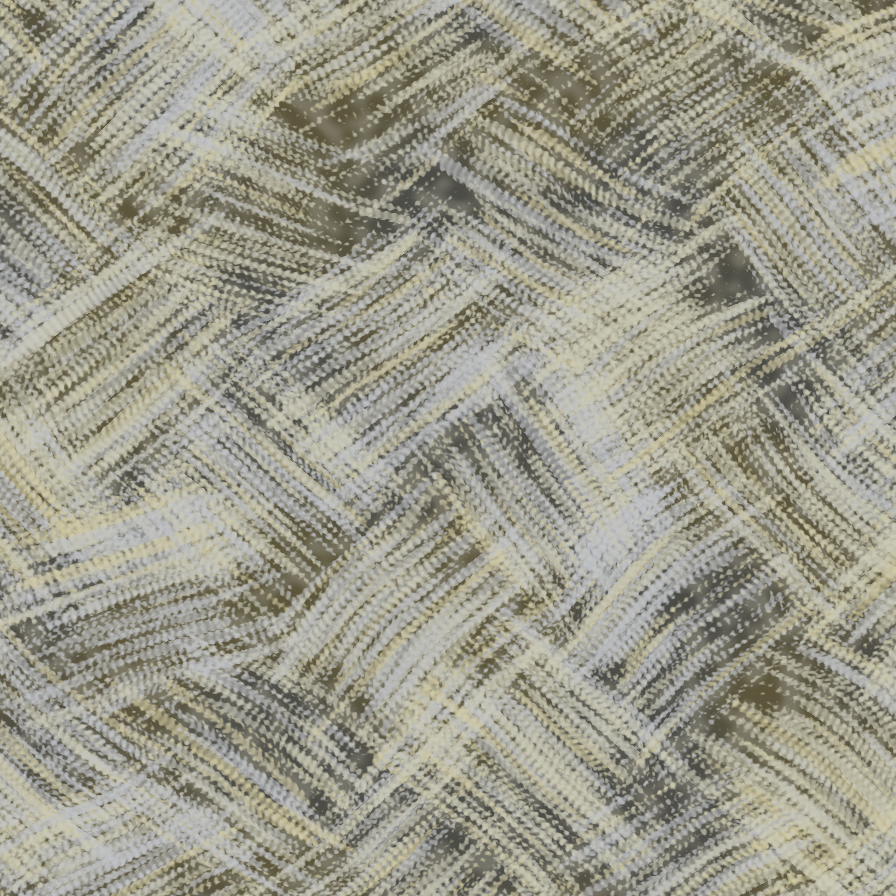
Give the GLSL for this texture, as a three.js fragment shader.

```glsl
// Dry-brush basket weave: patches of ribbed pale strokes crossing on a dark olive ground.
varying vec2 vUv;

#define CELL 0.215        // size of one woven patch
#define LANE 0.0150       // mean width of one stroke
#define RIB 0.0088        // spacing of the ribs along a stroke
#define SLOPE 0.63        // stroke angle either side of horizontal
#define LAYERS 3          // coats of paint
#define OPACITY 0.60      // strength of one coat
#define LOAD 0.26         // amount of paint on the brush
#define RIB_DEPTH 0.24    // how far ribs break up the paint
#define GRAIN 0.75        // raggedness of the paint
#define SOFTNESS 0.32     // how gently paint thins out
#define BROAD 0.65        // thick and thin areas of the whole sheet

const vec3 OLIVE = vec3(0.36, 0.335, 0.235);
const vec3 CHARCOAL = vec3(0.30, 0.30, 0.28);
const vec3 WASH = vec3(0.56, 0.55, 0.49);
const vec3 CREAM = vec3(0.79, 0.785, 0.705);
const vec3 BLUE_GREY = vec3(0.745, 0.755, 0.77);
const vec3 YELLOW = vec3(0.82, 0.785, 0.61);

float hash(vec2 p) {
  vec3 q = fract(vec3(p.xyx) * 0.1031);
  q += dot(q, q.yzx + 33.33);
  return fract((q.x + q.y) * q.z);
}

vec2 gradient(vec2 cell) {
  float a = 6.2832 * hash(cell);
  return vec2(cos(a), sin(a));
}

// Gradient noise, about -0.7 to 0.7
float gnoise(vec2 p) {
  vec2 i = floor(p), f = p - i;
  vec2 w = f * f * f * (f * (f * 6.0 - 15.0) + 10.0);
  vec2 e = vec2(1.0, 0.0);
  float low = mix(dot(gradient(i), f), dot(gradient(i + e), f - e), w.x);
  float high = mix(dot(gradient(i + e.yx), f - e.yx), dot(gradient(i + 1.0), f - 1.0), w.x);
  return mix(low, high, w.y);
}

mat2 rotation(float a) {
  float c = cos(a), s = sin(a);
  return mat2(c, s, -s, c);
}

// Paint one coat of one patch over the colour; d is measured from the patch centre
vec3 paintPatch(vec3 under, vec2 d, vec2 id, float layer, float thickness) {
  float seed = 97.0 * hash(id + 19.7 * layer);
  float side = mod(id.x + id.y, 2.0) < 0.5 ? 1.0 : -1.0;
  float angle = side * SLOPE + 0.5 * (hash(id + 5.3) - 0.5) + 0.28 * (hash(id + seed) - 0.5);
  vec2 q = d * rotation(angle);
  q.y += 0.8 * (hash(id + 8.1) - 0.5) * q.x * q.x;

  // Stroke lanes, with their own length and load
  float across = q.y / (LANE * mix(0.65, 1.3, hash(id + seed + 3.0))) + seed;
  float lane = floor(across);
  vec2 key = vec2(lane, seed);
  float along = abs(q.x + 0.05 * (hash(key + 3.1) - 0.5));
  float reach = CELL * mix(0.4, 0.85, hash(key + 7.7));
  float core = 1.0 - abs(2.0 * fract(across) - 1.0);
  float load = thickness + 0.95 * (hash(key) - 0.5) + 0.35 * (hash(id + seed + 6.0) - 0.5);
  load += 0.8 * gnoise(vec2(q.x * 10.0, lane * 3.73 + seed));

  // Repeated bristle marks and ragged grain
  float phase = q.x / RIB + 0.6 * gnoise(vec2(across * 1.7, seed + 0.37)) + hash(key + 9.2);
  float rib = cos(6.2832 * phase);
  float grain = gnoise(q * vec2(130.0, 210.0) + seed);
  float paint = core + load + RIB_DEPTH * rib + GRAIN * grain - 0.8;
  paint -= 1.6 * smoothstep(reach - 0.05, reach + 0.025, along);
  paint -= 1.6 * smoothstep(0.45, 0.74, abs(q.y) / CELL);
  float cover = smoothstep(0.06 - SOFTNESS, 0.06 + SOFTNESS, paint);

  // Stroke colour drifts with the patch
  float tone = 0.6 * hash(key + 1.9) + 0.4 * hash(id + 2.6) + 0.3 * gnoise(d * 9.0 + seed);
  vec3 ink = mix(CREAM, BLUE_GREY, smoothstep(0.42, 0.7, tone));
  ink = mix(ink, YELLOW, 0.8 * step(0.86, hash(key + 4.4)));
  ink *= 1.0 + 0.02 * rib;
  return mix(under, ink, cover * (OPACITY + 0.08 * rib));
}

void main() {
  vec2 p = vUv + 0.014 * vec2(gnoise(vUv * 6.0), gnoise(vUv * 6.0 + 31.0));
  mat2 turn = rotation(0.7854);
  vec2 home = floor(turn * p / CELL);

  // Dark ground under a patchy thin wash
  vec3 color = mix(OLIVE, CHARCOAL, smoothstep(-0.2, 0.25, gnoise(vUv * 5.0 + 11.0)));
  color = mix(color, WASH, 0.6 * smoothstep(-0.3, 0.4, gnoise(vUv * 38.0)));
  float thickness = LOAD + BROAD * (gnoise(vUv * 5.0 + 3.3) + 0.5 * gnoise(vUv * 11.0 + 7.1));

  // Coats of crossing patches
  for (int k = 0; k < LAYERS; k++) {
    for (int j = -1; j <= 1; j++) {
      for (int i = -1; i <= 1; i++) {
        vec2 id = home + vec2(float(i), float(j)) + 40.0;
        vec2 jitter = 0.24 * (vec2(hash(id + 0.5), hash(id + 13.5)) - 0.5);
        vec2 center = (id - 39.5 + jitter) * CELL * turn;
        color = paintPatch(color, p - center, id, float(k), thickness);
      }
    }
  }
  gl_FragColor = vec4(color, 1.0);
}
```
